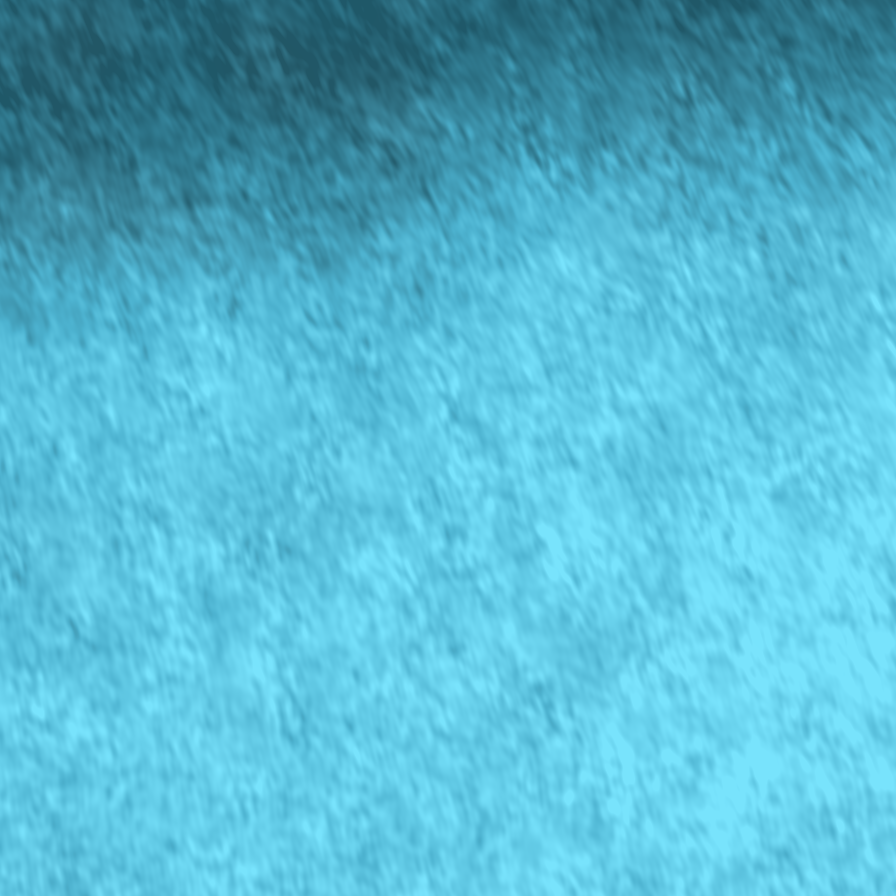
This texture is drawn by a WebGL 1 fragment shader. Its source:

```glsl
precision highp float;
// Soft turquoise plush with a slanted shadow along its top edge.
// Gradient noise, stretched along a curved nap direction, forms short fibres;
// broader noise layers add tufts and cloudy patches before colouring.

uniform vec2 u_resolution;

#define SHADOW_COLOR vec3(0.12, 0.345, 0.41)
#define BODY_COLOR   vec3(0.30, 0.70, 0.815)
#define LIGHT_COLOR  vec3(0.47, 0.89, 0.99)
#define FIBRE_SCALE  vec2(76.0, 33.0)
#define FIBRE_DEPTH  0.40
#define TUFT_DEPTH   0.22
#define CLOUD_DEPTH  0.20
#define SHADOW_REACH 0.40
#define SHADOW_TILT  0.16
#define BODY_TONE    0.85

// Random gradient in -1..1 for a lattice point
vec2 hashGradient(vec2 cell) {
  vec3 q = fract(cell.xyx * vec3(0.1031, 0.1030, 0.0973));
  q += dot(q, q.yzx + 33.33);
  return fract((q.xx + q.yz) * q.zy) * 2.0 - 1.0;
}

float gradientNoise(vec2 p) {
  vec2 cell = floor(p);
  vec2 f = p - cell;
  vec2 w = f * f * f * (f * (f * 6.0 - 15.0) + 10.0);
  float a = dot(hashGradient(cell), f);
  float b = dot(hashGradient(cell + vec2(1.0, 0.0)), f - vec2(1.0, 0.0));
  float c = dot(hashGradient(cell + vec2(0.0, 1.0)), f - vec2(0.0, 1.0));
  float d = dot(hashGradient(cell + 1.0), f - 1.0);
  return mix(mix(a, b, w.x), mix(c, d, w.x), w.y);
}

// Straightens the nap: strands lean right going down, steeper near the bottom
vec2 napCoords(vec2 p) {
  float depth = 1.0 - p.y;
  float lean = depth * (0.40 - 0.16 * depth + 0.12 * p.x);
  float wobble = 0.008 * gradientNoise(p * 10.0 + 31.0);
  return vec2(p.x - lean + wobble, p.y + 0.1 * p.x) + 3.0;
}

// Strands broken by flecks and hairs, standing out in some patches only
float fibres(vec2 nap) {
  float strands = gradientNoise(nap * FIBRE_SCALE);
  float flecks = gradientNoise(nap * FIBRE_SCALE * vec2(1.2, 1.9) + 17.0);
  float hairs = gradientNoise(nap * FIBRE_SCALE * vec2(2.1, 1.6) + 53.0);
  float patchiness = 1.0 + 1.1 * gradientNoise(nap * vec2(20.0, 13.0) + 71.0);
  return (0.55 * strands + 0.5 * flecks + 0.42 * hairs) * patchiness;
}

float clouds(vec2 p) {
  return gradientNoise(p * 4.0 + 7.0) + 0.8 * gradientNoise(p * 9.0 + 19.0);
}

// Overall light: dark fold at the top, then a long slow rise to the lower right
float shading(vec2 p) {
  float depth = 1.0 - p.y + SHADOW_TILT * (p.x - 0.5);
  depth += 0.04 * gradientNoise(p * vec2(4.0, 3.0) + 41.0);
  float lit = 0.84 * smoothstep(-0.01, SHADOW_REACH, depth);
  lit += 0.16 * smoothstep(0.15, 0.75, depth);
  return mix(0.08, BODY_TONE + 0.12 * (p.x - 0.5), lit);
}

vec3 plushColor(float tone) {
  vec3 dark = mix(SHADOW_COLOR, BODY_COLOR, clamp(tone / 0.6, 0.0, 1.0));
  return mix(dark, LIGHT_COLOR, clamp((tone - 0.6) / 0.4, 0.0, 1.0));
}

void main() {
  vec2 p = gl_FragCoord.xy / u_resolution;
  vec2 nap = napCoords(p);

  // Fibre relief is softer in the deep shadow, where colour changes faster
  float light = shading(p);
  float relief = FIBRE_DEPTH * mix(0.75, 1.0, smoothstep(0.1, 0.5, light));
  float tone = light + relief * fibres(nap);
  tone += TUFT_DEPTH * gradientNoise(nap * vec2(27.0, 16.0) + 5.0);
  tone += CLOUD_DEPTH * clouds(p) * mix(0.4, 1.0, light);

  // Faint greying in patches of the shaded pile
  vec3 color = plushColor(tone);
  float grey = 0.09 * (1.0 - light) * smoothstep(-0.1, 0.4, gradientNoise(p * 6.0 + 61.0));
  color = mix(color, vec3(dot(color, vec3(0.3, 0.59, 0.11))), grey);
  gl_FragColor = vec4(color, 1.0);
}
```
